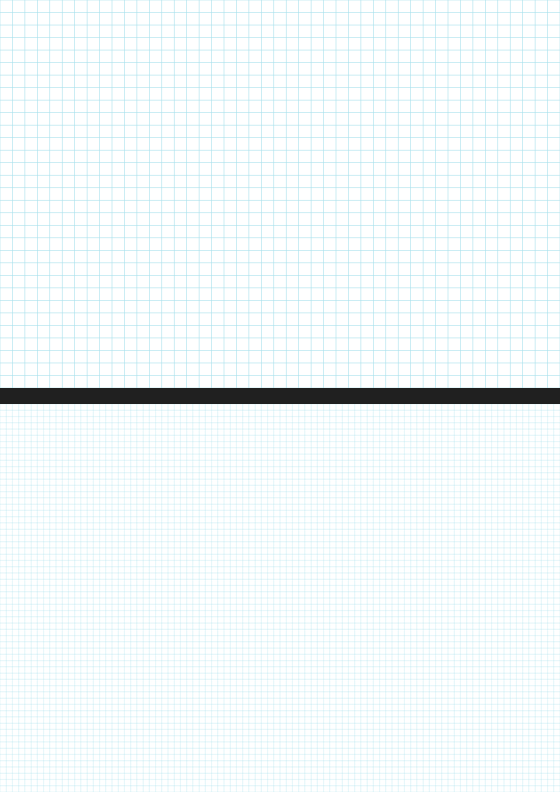
Top: one tile. Bottom: repeated 2 by 2.
Reproduce this pattern procedurally as a WebGL 1 fragment shader.

```glsl
precision highp float;
// Graph paper: a square grid of thin pale cyan lines on white.

uniform vec2 u_resolution;

const vec2 CELLS = vec2(45.0, 31.0);            // whole repeats across and down
const float LINE_WIDTH = 0.048;                 // as a share of one cell
const vec3 PAPER_COLOR = vec3(1.0);
const vec3 LINE_COLOR = vec3(0.66, 0.88, 0.925);

// Exact share of a pixel covered by the grid line nearest on each axis.
vec2 lineCoverage(vec2 cellPos, vec2 pixelSize) {
  vec2 dist = abs(fract(cellPos + 0.5) - 0.5);
  vec2 halfPixel = 0.5 * pixelSize;
  float halfLine = 0.5 * LINE_WIDTH;
  vec2 upper = min(dist + halfPixel, vec2(halfLine));
  vec2 lower = max(dist - halfPixel, vec2(-halfLine));
  return clamp((upper - lower) / pixelSize, 0.0, 1.0);
}

void main() {
  vec2 cellPos = gl_FragCoord.xy / u_resolution * CELLS;
  vec2 pixelSize = CELLS / u_resolution;

  // Union of both line directions, so crossings do not darken.
  vec2 coverage = lineCoverage(cellPos, pixelSize);
  float ink = 1.0 - (1.0 - coverage.x) * (1.0 - coverage.y);

  gl_FragColor = vec4(mix(PAPER_COLOR, LINE_COLOR, ink), 1.0);
}
```
